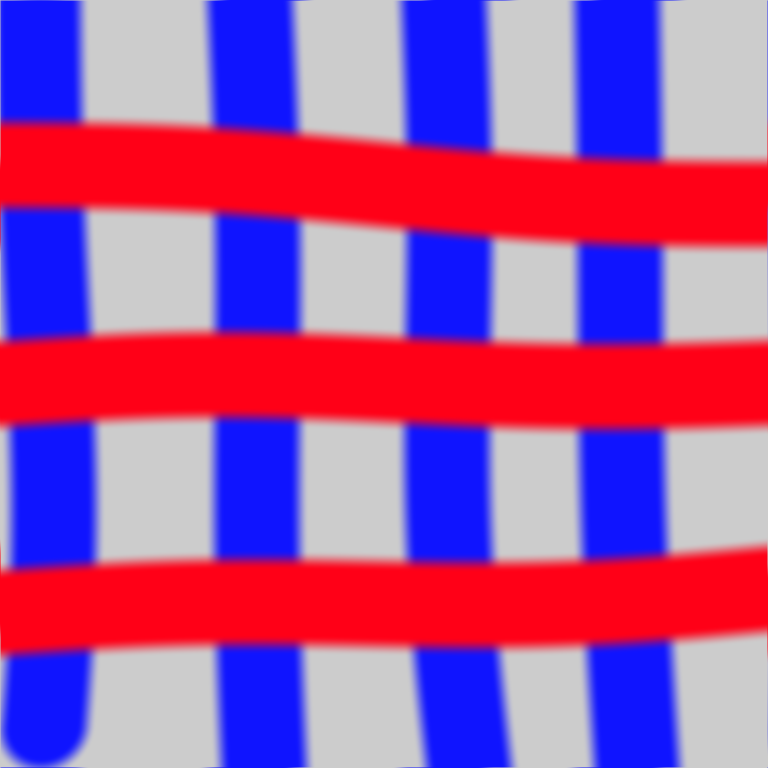
Give the GLSL for this pattern, as a WebGL 2 fragment shader.

```glsl
#version 300 es
precision highp float;
// Hand-drawn lattice: four soft blue uprights under three red bands on grey.

#define HALF_WIDTH 0.0553
#define SOFTNESS 0.0125
#define CAP_START 0.945
#define EDGE_BLEED 0.0011
#define GROUND vec3(0.80, 0.80, 0.80)
#define BLUE vec3(0.06, 0.08, 1.00)
#define RED vec3(1.00, 0.00, 0.09)

uniform vec2 u_resolution;
out vec4 fragColor;

const float PI = 3.14159;

// Each stroke: start, end, bow, sway, as fractions of the canvas.
const vec4 UPRIGHTS[4] = vec4[4](
    vec4(0.0495, 0.0530, 0.0145, -0.0065),
    vec4(0.3255, 0.3438, 0.0005, 0.0043),
    vec4(0.5780, 0.6107, -0.0117, 0.0072),
    vec4(0.8034, 0.8294, -0.0078, 0.0026));
const vec4 BANDS[3] = vec4[3](
    vec4(0.785, 0.734, 0.0000, 0.0075),
    vec4(0.500, 0.501, 0.0052, 0.0078),
    vec4(0.202, 0.233, -0.0040, 0.0080));

// Centre line of a wavering stroke at position t along its length.
float strokeCentre(vec4 stroke, float t) {
    return mix(stroke.x, stroke.y, t)
         + stroke.z * sin(PI * t)
         + stroke.w * sin(2.0 * PI * t);
}

// Soft coverage from the distance to a centre line.
float inkCoverage(float dist) {
    return 1.0 - smoothstep(-SOFTNESS, SOFTNESS, dist - HALF_WIDTH);
}

vec3 lattice(vec2 p) {
    vec3 color = GROUND;
    float down = 1.0 - p.y;

    // Uprights: the first one ends in a round cap.
    for (int i = 0; i < 4; i++) {
        float across = p.x - strokeCentre(UPRIGHTS[i], down);
        float beyond = i == 0 ? max(down - CAP_START, 0.0) : 0.0;
        color = mix(color, BLUE, inkCoverage(length(vec2(across, beyond))));
    }

    // Bands lie over the uprights.
    for (int i = 0; i < 3; i++) {
        float across = p.y - strokeCentre(BANDS[i], p.x);
        color = mix(color, RED, inkCoverage(abs(across)));
    }
    return color;
}

void main() {
    vec2 p = gl_FragCoord.xy / u_resolution;

    // Average four wrapped samples so opposite edges bleed together.
    vec3 color = vec3(0.0);
    for (int i = 0; i < 4; i++) {
        vec2 corner = vec2(i & 1, i >> 1) * 2.0 - 1.0;
        color += 0.25 * lattice(fract(p + corner * EDGE_BLEED));
    }
    fragColor = vec4(color, 1.0);
}
```
